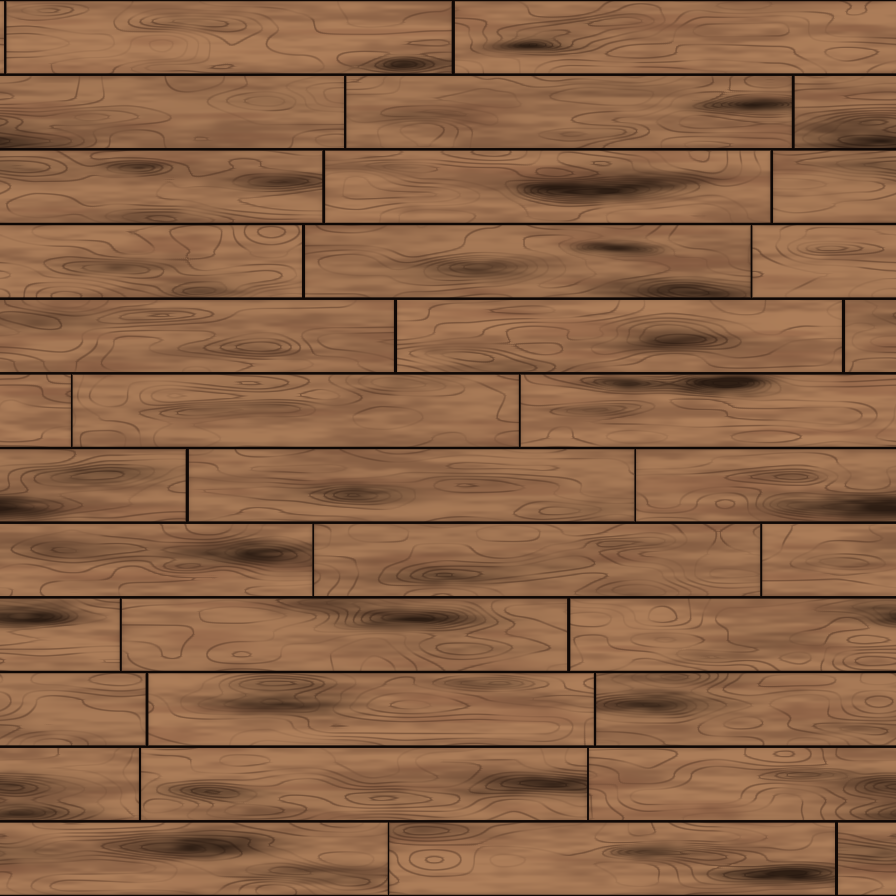
Give the GLSL for this texture, as a Shadertoy shader.

```glsl
// Staggered brown wooden floor planks with grain, growth rings, dark knots and black seams.

const float ROWS = 12.0;
const float COLUMNS = 2.0;
const int KNOTS = 4;

const vec3 LIGHT_WOOD = vec3(0.66, 0.48, 0.34);
const vec3 MID_WOOD   = vec3(0.54, 0.38, 0.27);
const vec3 RED_WOOD   = vec3(0.50, 0.32, 0.23);
const vec3 RING_BROWN = vec3(0.34, 0.22, 0.15);
const vec3 KNOT_BROWN = vec3(0.13, 0.08, 0.05);
const vec3 SEAM_BLACK = vec3(0.06, 0.03, 0.02);

float hash(vec2 p) {
    return fract(sin(dot(p, vec2(127.1, 311.7))) * 43758.5);
}

float noise(vec2 p) {
    vec2 i = floor(p), f = fract(p);
    f = f * f * (3.0 - 2.0 * f);
    return mix(mix(hash(i), hash(i + vec2(1, 0)), f.x),
               mix(hash(i + vec2(0, 1)), hash(i + vec2(1, 1)), f.x), f.y);
}

// Thin lines at whole levels of a height, faded where they crowd together
float contour(float height, float width, float pixel) {
    float slope = max(fwidth(height), 1e-4);
    float dist = abs(fract(height) - 0.5) / slope * pixel;
    float line = 1.0 - smoothstep(width - 0.5 * pixel, width + pixel, dist);
    return line * (1.0 - smoothstep(0.35, 0.9, slope));
}

float seam(float dist, float width, float pixel) {
    return 1.0 - smoothstep(-0.5 * pixel, 0.7 * pixel, dist - 0.5 * width);
}

// Sum of the knots in a plank: x = ring height, y = darkness
vec2 knots(vec2 p, vec2 size, vec2 id) {
    vec2 total = vec2(0.0);
    for (int i = 0; i < KNOTS; i++) {
        vec2 key = id * 7.3 + float(i) * vec2(3.1, 5.7);
        vec2 center = size * vec2(mix(0.08, 0.92, hash(key)), mix(0.05, 0.95, hash(key + 1.3)));
        float strength = pow(hash(key + 2.9), 3.0);
        float radius = mix(0.04, 0.085, hash(key + 4.1));
        vec2 q = (p - center) / (radius * vec2(1.0, 0.16));
        float bump = exp(-dot(q, q));
        total += bump * vec2(mix(3.0, 6.5, strength), 0.12 + 0.95 * strength);
    }
    return total;
}

vec3 wood(vec2 p, vec2 size, vec2 id, float pixel) {
    vec2 seed = 40.0 * vec2(hash(id + 0.7), hash(id + 9.2));

    // Streaks run along the plank at three scales
    float broad = noise(p * vec2(7.0, 65.0) + seed);
    float streak = noise(p * vec2(14.0, 150.0) + seed.yx);
    float fiber = noise(p * vec2(45.0, 270.0) + seed);
    float shade = 0.4 * broad + 0.35 * streak + 0.25 * fiber;
    vec3 color = mix(LIGHT_WOOD, MID_WOOD, smoothstep(0.3, 0.85, shade));
    float redness = smoothstep(0.6, 0.95, noise(p * vec2(9.0, 90.0) + seed + 17.0));
    color = mix(color, RED_WOOD, 0.35 * redness);
    color *= 0.97 + 0.06 * hash(id + 5.5);

    // Wavy growth rings gather around the knots
    vec2 warp = vec2(noise(p * vec2(18.0, 70.0) + seed), noise(p * vec2(12.0, 30.0) + seed.yx));
    vec2 knot = knots(p + (warp - 0.5) * vec2(0.03, 0.006), size, id);
    float height = 4.5 * noise(p * vec2(13.0, 42.0) + seed.yx) + knot.x;
    float patches = smoothstep(0.3, 0.75, noise(p * vec2(22.0, 60.0) + seed + 31.0));
    float ringStrength = mix(0.12, 0.55, patches) + 0.15 * min(knot.y, 1.0);
    color = mix(color, RING_BROWN, ringStrength * contour(height, 0.0005, pixel));

    // Dark knot cores, broken up by the fibers
    float darkness = knot.y * (0.55 + 0.35 * streak + 0.35 * fiber);
    return mix(color, KNOT_BROWN, min(darkness, 0.9));
}

void mainImage(out vec4 fragColor, in vec2 fragCoord) {
    vec2 uv = fragCoord / iResolution.xy;
    float pixel = 1.0 / min(iResolution.x, iResolution.y);
    vec2 size = 1.0 / vec2(COLUMNS, ROWS);

    // Every row is shifted by its own random amount and wraps around
    float row = floor(uv.y * ROWS);
    float along = uv.x * COLUMNS - hash(vec2(row, 4.7));
    vec2 id = vec2(mod(floor(along), COLUMNS), row);
    vec2 local = vec2(fract(along), fract(uv.y * ROWS));
    vec3 color = wood(local * size, size, id, pixel);

    // Soft shade along the plank borders
    vec2 edge = min(local, 1.0 - local) * size;
    color *= 1.0 - 0.22 * exp(-min(edge.x, edge.y) / 0.0022);

    // Even seams between rows, joints of varied width between planks
    float joint = mod(floor(along + 0.5), COLUMNS);
    float jointWidth = mix(0.0013, 0.0038, hash(vec2(joint + 2.3, row)));
    float gap = max(seam(edge.y, 0.0026, pixel), seam(edge.x, jointWidth, pixel));
    color = mix(color, SEAM_BLACK, gap);

    fragColor = vec4(color, 1.0);
}
```
